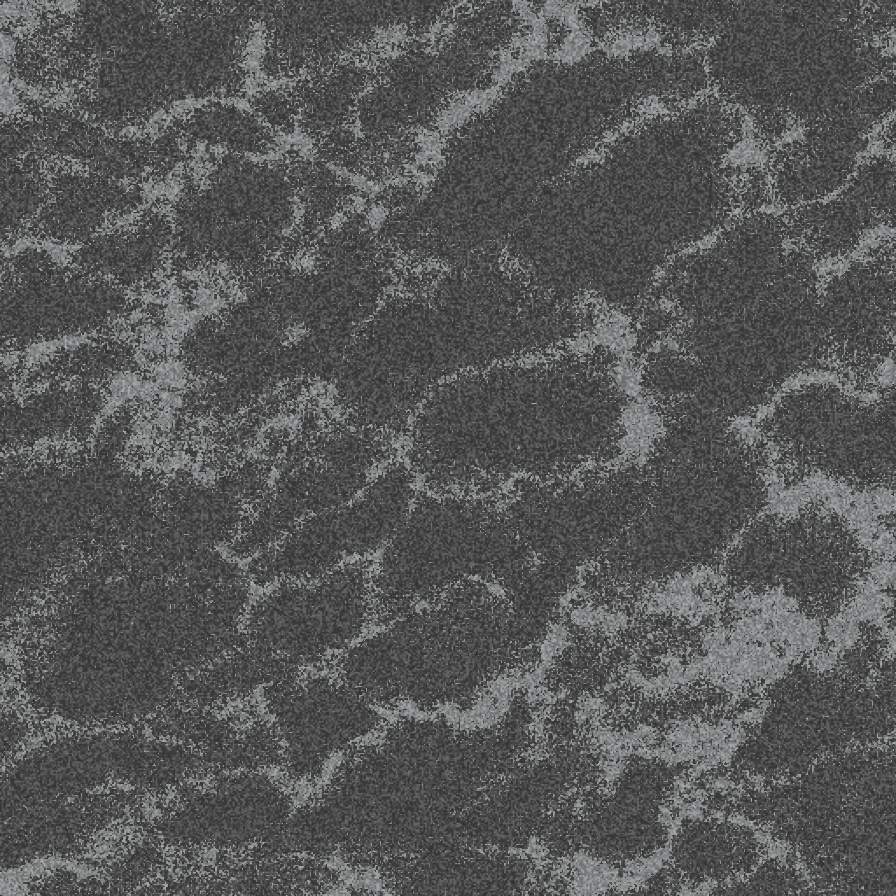
Reproduce this texture procedurally as a Shadertoy shader.

```glsl
float hash(vec2 p) {
    vec3 q = fract(p.xyx * 0.1031);
    q += dot(q, q.yzx + 33.33);
    return fract((q.x + q.y) * q.z);
}

float noise(vec2 p) {
    vec2 cell = floor(p), f = fract(p);
    f = f * f * (3.0 - 2.0 * f);
    float low = mix(hash(cell), hash(cell + vec2(1, 0)), f.x);
    float high = mix(hash(cell + vec2(0, 1)), hash(cell + vec2(1, 1)), f.x);
    return mix(low, high, f.y);
}

float fbm(vec2 p) {
    float sum = 0.0, amplitude = 0.53;
    for (int i = 0; i < 4; i++) {
        sum += amplitude * noise(p);
        p = mat2(1.6, 1.2, -1.2, 1.6) * p + 17.3;
        amplitude *= 0.5;
    }
    return sum;
}

// Cell borders that swell where three cells meet
float cracks(vec2 p, float width) {
    vec2 cell = floor(p);
    vec3 nearest = vec3(9.0);
    for (int y = -2; y <= 2; y++) {
        for (int x = -2; x <= 2; x++) {
            vec2 id = cell + vec2(x, y);
            float d = length(id + vec2(hash(id), hash(id + 57.3)) - p);
            if (d < nearest.x) nearest = vec3(d, nearest.xy);
            else if (d < nearest.y) nearest = vec3(nearest.x, d, nearest.y);
            else nearest.z = min(nearest.z, d);
        }
    }
    float border = nearest.y - nearest.x + 0.18 * (nearest.z - nearest.y);
    return exp(-border / width);
}

// Broken veins, drawn out along a rising diagonal
float veins(vec2 uv) {
    vec2 along = vec2(0.906, 0.423);
    vec2 p = vec2(dot(uv, along) * 0.62, dot(uv, vec2(-along.y, along.x)) * 1.15) + 20.0;
    vec2 warp = vec2(fbm(uv * 9.0 + 40.0), fbm(uv * 9.0 + 80.0)) - 0.5;
    p += 0.13 * warp;
    float coarseMask = smoothstep(0.28, 0.66, fbm(p * 6.0 + 5.0));
    float fineMask = smoothstep(0.36, 0.68, fbm(p * 7.0 + 90.0));
    float coarse = cracks(p * 6.0, 0.13) * coarseMask;
    float fine = cracks(p * 10.0 + 31.0, 0.15) * fineMask;
    float clumps = 0.35 + 1.3 * noise(uv * 85.0);
    return min((1.15 * coarse + 0.9 * fine) * clumps, 0.85);
}

void mainImage(out vec4 fragColor, in vec2 fragCoord) {
    vec2 uv = fragCoord / iResolution.y;
    vec2 grain = uv * 512.0 - 0.5;

    // Dark stone grain
    float stone = 0.2 + 0.22 * pow(noise(grain), 1.4);

    // Pale specks, dense inside the veins and sparse elsewhere
    float density = 0.035 + veins(uv);
    float speck = smoothstep(-0.06, 0.06, density - noise(grain + 700.0));
    float pale = 0.42 + 0.26 * pow(noise(grain + 1500.0), 1.2);
    float value = mix(stone, pale, speck);

    vec3 coolTint = mix(vec3(1.0), vec3(0.98, 1.0, 1.005), smoothstep(0.28, 0.5, value));
    fragColor = vec4(value * coolTint, 1.0);
}
```
